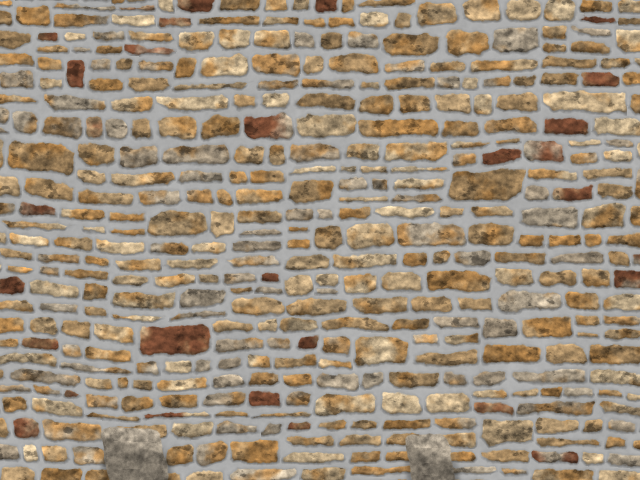
Write a Shadertoy shader that draws this texture.

```glsl
// A rubble stone wall: jittered blocks are split at random into uneven stones,
// each drawn as a chipped, rounded box with rough relief, set in pale grey mortar.
// Two weathered blocks jut out near the foot of the wall.

#define BLOCK vec2(0.36, 0.118)
#define JOINT 0.0062
#define EDGE_ROUGHNESS 0.012
#define RELIEF 1.05
#define MORTAR vec3(0.695, 0.695, 0.692)
#define BUFF vec3(0.75, 0.67, 0.54)
#define OCHRE vec3(0.61, 0.50, 0.355)
#define AMBER vec3(0.64, 0.46, 0.25)
#define RUST vec3(0.43, 0.27, 0.19)
#define GREY_STONE vec3(0.60, 0.56, 0.50)

vec3 hash3(vec2 p) {
    vec3 q = fract(p.xyx * vec3(0.1031, 0.1030, 0.0973));
    q += dot(q, q.yxz + 33.33);
    return fract((q.xxy + q.yzz) * q.zyx);
}

float noise(vec2 p) {
    vec2 i = floor(p), f = fract(p);
    f = f * f * (3.0 - 2.0 * f);
    return mix(mix(hash3(i).x, hash3(i + vec2(1, 0)).x, f.x),
               mix(hash3(i + vec2(0, 1)).x, hash3(i + 1.0).x, f.x), f.y);
}

float fbm(vec2 p) {
    float sum = 0.0, amp = 0.5;
    for (int i = 0; i < 4; i++) {
        sum += amp * noise(p);
        p = mat2(1.6, 1.2, -1.2, 1.6) * p + 7.3;
        amp *= 0.55;
    }
    return sum / 1.01;
}

// Jittered grid line i of a given row of lines
float gridLine(float i, float seed) {
    return i + 0.4 * (hash3(vec2(i + 60.0, seed)).x - 0.5);
}

// Index of the jittered interval that holds x
float interval(float x, float seed) {
    float i = floor(x);
    if (x < gridLine(i, seed)) return i - 1.0;
    return x >= gridLine(i + 1.0, seed) ? i + 1.0 : i;
}

// Split the block around p into one stone cell; returns its seed
vec2 findCell(vec2 p, out vec2 lo, out vec2 hi) {
    vec2 g = p / BLOCK;
    float row = interval(g.y, 5.0);
    float shift = hash3(vec2(row + 30.0, 9.0)).y;
    float col = interval(g.x + shift, row + 90.0);
    lo = BLOCK * vec2(gridLine(col, row + 90.0) - shift, gridLine(row, 5.0));
    hi = BLOCK * vec2(gridLine(col + 1.0, row + 90.0) - shift, gridLine(row + 1.0, 5.0));
    vec2 seed = vec2(col, row) + 40.0;
    for (int i = 0; i < 6; i++) {
        vec3 r = hash3(seed);
        vec2 size = hi - lo;
        bool tall = size.y > mix(0.052, 0.088, r.x);
        bool wide = size.x > mix(0.085, 0.185, r.y);
        if (!tall && !wide) break;
        int axis = tall ? 1 : 0;
        float cut = mix(lo[axis], hi[axis], mix(0.3, 0.7, r.z));
        float side = step(cut, p[axis]);
        if (side > 0.5) lo[axis] = cut; else hi[axis] = cut;
        seed = vec2(seed.x * 2.0 + side, seed.y + 57.0);
    }
    return seed;
}

float roundBox(vec2 q, vec2 h, float r) {
    vec2 d = abs(q) - h + r;
    return length(max(d, 0.0)) + min(max(d.x, d.y), 0.0) - r;
}

// Tapered rounded box with two corners knocked off
float stoneShape(vec2 q, vec2 h, vec3 r, vec3 s) {
    q.x += (s.x - 0.5) * 0.35 * q.y;
    float along = clamp(q.x / h.x * sign(r.x - 0.5), -1.0, 1.0);
    float d = roundBox(q, vec2(h.x, h.y * (0.92 + 0.13 * s.y * (along - 0.4))), min(h.x, h.y) * mix(0.2, 0.6, r.y));
    for (int i = 0; i < 2; i++) {
        vec2 n = normalize(vec2(i == 0 ? 0.5 : -0.6, r[i] > 0.5 ? 0.9 : -0.8));
        d = max(d, dot(q, n) - dot(h, abs(n)) * mix(0.72, 1.0, s[i + 1]));
    }
    return d;
}

void mainImage(out vec4 fragColor, in vec2 fragCoord) {
    vec2 p = fragCoord / iResolution.y;
    float aa = 1.0 / iResolution.y;

    // Wavy courses and the stone under this point
    vec2 w = p + 0.03 * (vec2(noise(p * 4.0), noise(p * 3.5 + 31.0)) - 0.5)
               + 0.009 * (vec2(noise(p * 17.0 + 5.0), noise(p * 15.0 + 71.0)) - 0.5);
    vec2 lo, hi;
    vec2 seed = findCell(w, lo, hi);
    vec3 r = hash3(seed + 11.0), s = hash3(seed + 203.0), t = hash3(seed + 417.0);
    vec2 q = w - 0.5 * (lo + hi);
    vec2 h = max(0.5 * (hi - lo) - JOINT * mix(0.75, 1.25, t.x), 0.004);
    float d = stoneShape(q, h, r, s) + EDGE_ROUGHNESS * (fbm(p * 42.0) - 0.5);

    // Surface noises and light from the upper left
    float grain = fbm(p * 95.0 + 13.0);
    float patches = fbm(p * 17.0 + seed * 0.37);
    vec2 rp = p * vec2(26.0, 36.0) + seed * 0.71;
    float slope = fbm(rp) - fbm(rp + vec2(-0.12, 0.32));

    // Mortar, shaded below each stone
    float below = smoothstep(0.3, -0.8, q.y / h.y);
    vec3 color = MORTAR * (0.93 + 0.10 * fbm(p * 14.0) + 0.08 * (grain - 0.5));
    color *= 1.0 - (0.07 + 0.22 * below) * smoothstep(0.007, 0.0, d);

    // Stone colour, stains and relief
    vec3 stone = mix(OCHRE, BUFF, smoothstep(0.1, 0.95, t.y));
    stone = mix(stone, GREY_STONE, 0.75 * step(0.72, t.z));
    stone = mix(stone, AMBER, 0.75 * smoothstep(0.44, 0.7, patches + 0.2 * (s.z - 0.5)));
    stone = mix(stone, RUST, step(0.91, r.z) * smoothstep(0.25, 0.6, patches));
    stone *= 0.87 + 0.24 * s.x + RELIEF * slope + 0.55 * (grain - 0.5);
    stone *= 1.0 - 0.35 * smoothstep(0.6, 0.78, fbm(rp * 1.7 + 40.0));
    float rim = smoothstep(-0.007, 0.0, d);
    stone *= 1.0 + rim * mix(0.10, -0.28, below);
    color = mix(color, stone, smoothstep(aa, -aa, d));

    // Jutting blocks with a bright upper face and a dark flank
    for (int i = 0; i < 2; i++) {
        vec2 b = p - vec2(0.28 + 0.615 * float(i), 0.052 - 0.012 * float(i));
        b.x += 0.18 * b.y;
        float e = roundBox(b, vec2(0.062 - 0.018 * float(i), 0.056), 0.014) + 0.012 * (fbm(p * 30.0) - 0.5);
        color *= 1.0 - 0.3 * smoothstep(0.018, 0.0, e) * smoothstep(0.04, -0.03, b.y);
        float face = smoothstep(-0.006, 0.006, b.y - 0.02 + 0.3 * b.x);
        vec3 block = mix(GREY_STONE * 0.78, GREY_STONE * 1.12, face);
        block *= 1.0 + 0.7 * slope + 0.7 * (grain - 0.5);
        color = mix(color, block, smoothstep(aa, -aa, e));
    }
    fragColor = vec4(clamp(color, 0.0, 1.0), 1.0);
}
```
